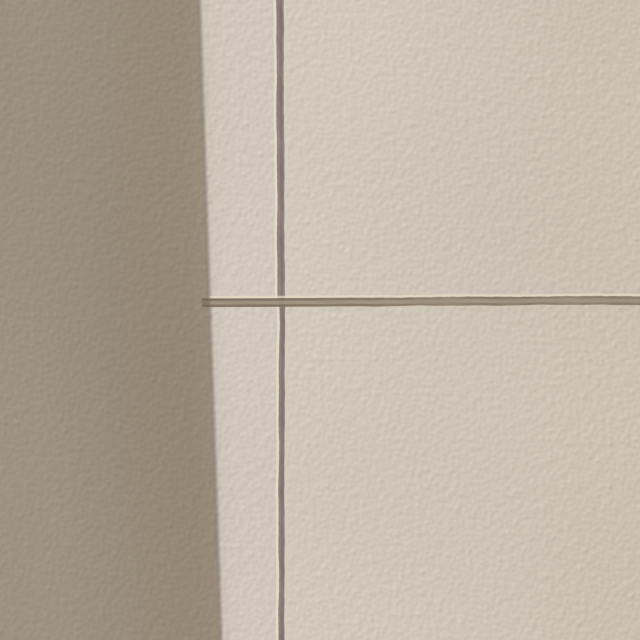
Reproduce this texture procedurally as a Shadertoy shader.

```glsl
// Draws a pale plaster wall with two scored joints beside a slanted, shaded return.

vec2 hash2(vec2 cell) {
    vec2 q = fract(cell * vec2(0.1031, 0.1137));
    q += dot(q, q.yx + 33.33);
    return fract((q.xx + q.yx) * q.yx * vec2(7.13, 9.57));
}

// Smooth cellular height: rounded bumps around jittered cell centres
float cellular(vec2 p) {
    vec2 cell = floor(p), local = fract(p);
    float height = 0.0;
    for (int y = -1; y <= 1; y++) {
        for (int x = -1; x <= 1; x++) {
            vec2 offset = vec2(x, y);
            vec2 delta = offset + hash2(cell + offset) - local;
            height += exp(-4.0 * dot(delta, delta));
        }
    }
    return height;
}

// Relief lit from the upper left
float emboss(vec2 p, float scale) {
    vec2 toLight = vec2(-0.22, 0.28);
    return cellular(p * scale - toLight) - cellular(p * scale + toLight);
}

// Layered sines, roughly -1 to 1
float waver(float t, float seed) {
    float sum = 0.0, amplitude = 0.5, frequency = 31.0;
    for (int i = 0; i < 5; i++) {
        sum += amplitude * sin(t * frequency + seed * float(i + 1));
        frequency *= 2.07;
        amplitude *= 0.68;
    }
    return sum * 0.7;
}

// Soft band of a given half width
float band(float d, float halfWidth, float blur) {
    return 1.0 - smoothstep(halfWidth - blur, halfWidth + blur, abs(d));
}

vec3 wallColor(vec2 p) {
    vec3 panel = mix(vec3(0.818, 0.784, 0.735), vec3(0.792, 0.757, 0.703), smoothstep(0.4, 1.0, p.x));
    float cloud = sin(p.x * 7.0 + p.y * 4.0) * sin(p.y * 9.0 - p.x * 3.0 + 1.0);
    return panel + 0.006 * cloud;
}

vec3 shadeColor(vec2 p, float edgeDistance) {
    vec3 shade = mix(vec3(0.612, 0.568, 0.508), vec3(0.585, 0.535, 0.468), smoothstep(-0.28, -0.06, edgeDistance));
    shade += 0.012 * smoothstep(-0.035, 0.0, edgeDistance);
    return shade + 0.006 * sin(p.y * 6.0 + p.x * 9.0);
}

// Vertical groove: pale lip on its left, mauve core
vec3 verticalJoint(vec3 color, vec2 p, float crossing, float blur) {
    float below = 1.0 - smoothstep(-0.004, 0.004, p.y - crossing);
    float center = mix(0.4375, 0.4392, smoothstep(1.0, 0.53, p.y));
    center += below * mix(0.0018, 0.0008, smoothstep(0.5, 0.3, p.y));
    float halfWidth = mix(0.0056, 0.0045, below) + 0.0007 * waver(p.y, 2.3);
    float d = p.x - center - 0.0008 * waver(p.y, 4.1);
    float lip = band(d + halfWidth + 0.0022, 0.0019, blur);
    color = mix(color, vec3(0.91, 0.875, 0.785), 0.8 * lip);
    color = mix(color, vec3(0.84, 0.80, 0.74), 0.4 * band(d - halfWidth - 0.003, 0.002, blur));
    vec3 core = vec3(0.55, 0.49, 0.475) + 0.035 * waver(p.y * 1.7 + p.x * 3.0, 1.2);
    core -= 0.045 * band(d - 0.2 * halfWidth, 0.0022, blur);
    return mix(color, core, 0.94 * band(d, halfWidth, blur));
}

// Horizontal groove: two dark rims around a brown bed, below a pale lip
vec3 horizontalJoint(vec3 color, vec2 p, float center, float edge, float blur) {
    float start = smoothstep(0.314, 0.317, p.x);
    float onShade = 1.0 - smoothstep(edge - 0.004, edge + 0.004, p.x);
    float roughness = smoothstep(0.42, 0.65, p.x);
    float halfWidth = 0.0068 + 0.0008 * roughness * waver(p.x, 3.7);
    float d = p.y - center - 0.0007 * roughness * waver(p.x, 5.2);
    float lip = band(d - halfWidth - 0.002, 0.0018, blur);
    color = mix(color, vec3(0.90, 0.86, 0.765), 0.75 * start * lip * (1.0 - onShade));
    vec3 bed = mix(vec3(0.615, 0.56, 0.485), vec3(0.52, 0.465, 0.39), onShade);
    bed += 0.025 * waver(p.x * 1.3 + p.y * 12.0, 0.8);
    float rims = band(abs(d) - 0.0048, 0.0018, blur);
    rims *= mix(1.0, 0.55 + 0.35 * waver(p.x, 1.9), roughness);
    bed = mix(bed, vec3(0.43, 0.375, 0.325), 0.75 * rims);
    return mix(color, bed, 0.94 * start * band(d, halfWidth, blur));
}

void mainImage(out vec4 fragColor, in vec2 fragCoord) {
    vec2 p = fragCoord / iResolution.xy;
    float blur = max(0.0012, 0.8 / iResolution.y);

    // Slanted boundary between shaded return and lit wall
    float edge = mix(0.346, 0.312, p.y);
    float edgeDistance = p.x - edge;
    float lit = smoothstep(-0.004, 0.005, edgeDistance);
    vec3 wall = wallColor(p);
    float strip = band(p.x - 0.385, 0.05, 0.006);
    wall += strip * vec3(0.0, -0.003, 0.004);
    wall -= 0.035 * exp(-max(edgeDistance, 0.0) * 90.0);
    vec3 color = mix(shadeColor(p, edgeDistance), wall, lit);
    color += vec3(-0.035, -0.04, -0.015) * band(edgeDistance, 0.003, 0.003);

    // Fine raised grain at two scales
    float grain = 0.7 * emboss(p, 150.0) + 0.3 * emboss(p + 3.7, 85.0);
    color += grain * mix(0.018, 0.026, lit);

    // Scored joints
    float crossing = mix(0.527, 0.5305, smoothstep(0.31, 1.0, p.x));
    color = verticalJoint(color, p, crossing, blur);
    color = horizontalJoint(color, p, crossing, edge, blur);
    fragColor = vec4(clamp(color, 0.0, 1.0), 1.0);
}
```
